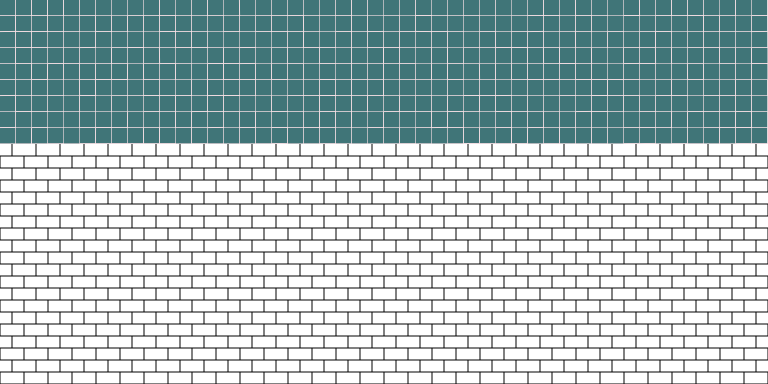
Reproduce this pattern procedurally as a WebGL 1 fragment shader.

```glsl
precision highp float;
// A wall: square teal tiles with pale, slightly uneven grout above,
// white running-bond bricks with thin black joints below.
// Joints are box-filtered lines, measured in units of the canvas height.

#define WALL_SPLIT 0.625
#define TILE_SIZE (1.0 / 24.0)
#define TILE_SHIFT 0.0013
#define GROUT_WIDTH 0.0020
#define GROUT_WOBBLE 0.0010
#define BRICK_SIZE vec2(0.0625, 0.03125)
#define JOINT_WIDTH 0.0026
#define TILE_COLOR vec3(0.25, 0.46, 0.47)
#define GROUT_COLOR vec3(0.97, 0.88, 0.90)
#define BRICK_COLOR vec3(1.0)
#define JOINT_COLOR vec3(0.0)

uniform vec2 u_resolution;

float hash(vec2 cell) {
  vec3 p = fract(cell.xyx * vec3(0.1031, 0.1030, 0.0973));
  p += dot(p, p.yzx + 33.33);
  return fract((p.x + p.y) * p.z);
}

// Share of a pixel covered by a line, given the distance to its centre
float lineCover(float dist, float width, float pixel) {
  float high = min(dist + 0.5 * pixel, 0.5 * width);
  float low = max(dist - 0.5 * pixel, -0.5 * width);
  return clamp((high - low) / pixel, 0.0, 1.0);
}

// Signed distance to the nearest multiple of the period
float repeatDistance(float x, float period) {
  return (fract(x / period + 0.5) - 0.5) * period;
}

// One set of parallel grout lines, each segment a little tilted and uneven
float groutLines(float across, float along, float seed, float pixel) {
  vec2 segment = vec2(floor(across / TILE_SIZE + 0.5), floor(along / TILE_SIZE));
  float tilt = hash(segment + seed) - 0.5;
  float swell = hash(segment + seed + 57.0) - 0.5;
  float place = fract(along / TILE_SIZE) - 0.5;
  float dist = repeatDistance(across, TILE_SIZE) + tilt * place * GROUT_WOBBLE;
  return lineCover(dist, GROUT_WIDTH + swell * GROUT_WOBBLE, pixel);
}

vec3 tileWall(vec2 p, float pixel) {
  vec2 q = vec2(p.x, 1.0 - p.y) + TILE_SHIFT;
  float vertical = groutLines(q.x, q.y, 3.0, pixel);
  float horizontal = groutLines(q.y, q.x, 101.0, pixel);
  float grout = 1.0 - (1.0 - vertical) * (1.0 - horizontal);
  return mix(TILE_COLOR, GROUT_COLOR, grout);
}

vec3 brickWall(vec2 p, float pixel) {
  float depth = WALL_SPLIT - p.y;
  float row = floor(depth / BRICK_SIZE.y);
  // Even rows are moved by half a brick
  float x = p.x + 0.5 * BRICK_SIZE.x * (1.0 - mod(row, 2.0));
  float vertical = lineCover(repeatDistance(x, BRICK_SIZE.x), JOINT_WIDTH, pixel);
  float horizontal = lineCover(repeatDistance(depth, BRICK_SIZE.y), JOINT_WIDTH, pixel);
  // The top course meets the tiles without a black joint
  horizontal *= step(0.5 * BRICK_SIZE.y, depth);
  float joint = 1.0 - (1.0 - vertical) * (1.0 - horizontal);
  return mix(BRICK_COLOR, JOINT_COLOR, joint);
}

void main() {
  float pixel = 1.0 / u_resolution.y;
  vec2 p = gl_FragCoord.xy * pixel;
  float upper = clamp((p.y - WALL_SPLIT) / pixel + 0.5, 0.0, 1.0);
  vec3 color = mix(brickWall(p, pixel), tileWall(p, pixel), upper);
  gl_FragColor = vec4(color, 1.0);
}
```
